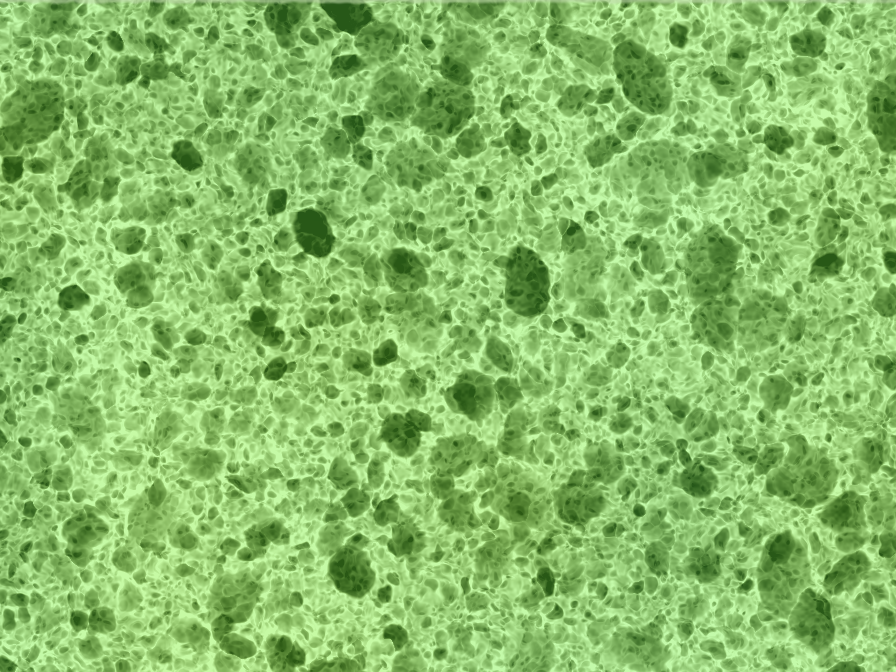
This texture is drawn by a WebGL 2 fragment shader. Its source:

```glsl
#version 300 es
precision highp float;
// Green cellulose sponge: a fibrous pale wall pierced by four sizes of pores.
// Each size is a jittered grid of warped ellipses, parted by thin walls and
// laid from fine to coarse; pinholes and fibres roughen walls and floors alike.

uniform vec2 u_resolution;
out vec4 fragColor;

vec4 hash4(vec2 cell) {
    vec4 h = fract(cell.xyxy * vec4(0.1031, 0.1030, 0.0973, 0.1099));
    h += dot(h, h.wzxy + 33.33);
    return fract((h.xxyz + h.yzzw) * h.zywx);
}

float noise(vec2 p) {
    vec2 i = floor(p), f = fract(p);
    f = f * f * (3.0 - 2.0 * f);
    return mix(mix(hash4(i).x, hash4(i + vec2(1, 0)).x, f.x),
               mix(hash4(i + vec2(0, 1)).x, hash4(i + vec2(1, 1)).x, f.x), f.y);
}

vec2 noise2(vec2 p) {
    return vec2(noise(p), noise(p + 71.7)) - 0.5;
}

// x: distance inside the nearest pore edge, y: its random depth, z: slope across it
vec3 pores(vec2 p, float scale, float density, float seed) {
    vec2 q = p * scale + seed, cell = floor(q);
    float nearest = 9.0, second = 9.0, radius = 0.4, depth = 0.5, slope = 0.0;
    for (int j = -1; j <= 1; j++) {
        for (int i = -1; i <= 1; i++) {
            vec2 id = cell + vec2(i, j);
            vec4 a = hash4(id + seed), b = hash4(id + seed + 137.0);
            if (b.x > density) continue;
            vec2 v = q - id - 0.1 - 0.8 * a.xy;
            float angle = 6.2832 * a.w, stretch = 1.0 + 0.3 * b.y;
            v = mat2(cos(angle), sin(angle), -sin(angle), cos(angle)) * v;
            float r = mix(0.22, 0.56, a.z);
            float d = length(v * vec2(stretch, 1.0 / stretch)) / r;
            if (d < nearest) {
                second = nearest;
                nearest = d;
                radius = r;
                depth = b.z;
                slope = v.x / r;
            } else {
                second = min(second, d);
            }
        }
    }
    float inside = min(1.0 - nearest, 0.5 * (second - nearest)) * radius;
    return vec3(inside / scale, depth, slope);
}

// Cuts one size of pore into the tone, with a lit rim and a shaded floor
float carve(float tone, vec3 pore, float soft, float deep, float shallow, float detail) {
    float mask = smoothstep(-soft, soft, pore.x);
    float rim = exp(-pow(pore.x / (2.0 * soft), 2.0)) * (1.0 - mask);
    float ground = mix(deep, shallow, sqrt(pore.y));
    ground += 0.22 * exp(-max(pore.x, 0.0) / (2.5 * soft));
    ground += 0.13 * clamp(pore.z, -1.0, 1.0) + detail * (tone - 0.68);
    return mix(tone, ground, mask) + 0.13 * rim;
}

void main() {
    vec2 p = gl_FragCoord.xy / u_resolution.y;
    float pixel = 1.0 / u_resolution.y;

    // Ragged outlines
    vec2 w = p + 0.013 * noise2(p * 24.0) + 0.006 * noise2(p * 90.0);

    // Fibrous wall
    float fibre = noise(w * 210.0 + 6.0 * noise2(p * 30.0));
    float clumps = noise(w * 75.0 + 19.0);
    float tone = 0.87 + 0.24 * (fibre - 0.5) + 0.28 * (clumps - 0.5);

    // Pores from fine to coarse
    float soft = max(0.0016, 0.6 * pixel);
    tone = carve(tone, pores(w, 85.0, 0.55, 11.0), soft, 0.30, 0.66, 0.4);
    tone = carve(tone, pores(w, 45.0, 0.72, 43.0), soft * 1.2, 0.16, 0.62, 0.45);
    tone = carve(tone, pores(w, 23.0, 0.50, 83.0), soft * 1.5, 0.02, 0.62, 0.45);
    tone = carve(tone, pores(w, 11.0, 0.42, 29.0), soft * 1.9, -0.02, 0.58, 0.5);

    // Pinholes and grain over walls and floors
    vec3 pinhole = pores(w, 120.0, 0.22, 61.0);
    tone -= 0.20 * smoothstep(-soft, soft, pinhole.x);
    tone += 0.17 * (noise(p * 180.0 + 40.0) - 0.5);

    // Contrast and uneven light
    tone = 0.61 + 1.2 * (tone - 0.71);
    tone += 0.24 * (noise(p * 6.0 + 5.0) - 0.5) + 0.12 * (noise(p * 2.3 + 31.0) - 0.5);
    tone = clamp(tone, -0.15, 1.1);

    vec3 colour = mix(vec3(0.23, 0.42, 0.14), vec3(0.72, 0.93, 0.60), tone);
    colour.b -= 0.10 * tone * (1.0 - tone);
    colour += vec3(0.02, 0.0, -0.03) * (noise(p * 4.0 + 9.0) - 0.5);

    // Pale strip along the cut top edge
    float strip = smoothstep(0.993, 0.999, p.y + 0.004 * (clumps - 0.5));
    colour = mix(colour, vec3(0.74, 0.84, 0.66), 0.6 * strip);
    fragColor = vec4(clamp(colour, 0.0, 1.0), 1.0);
}
```
